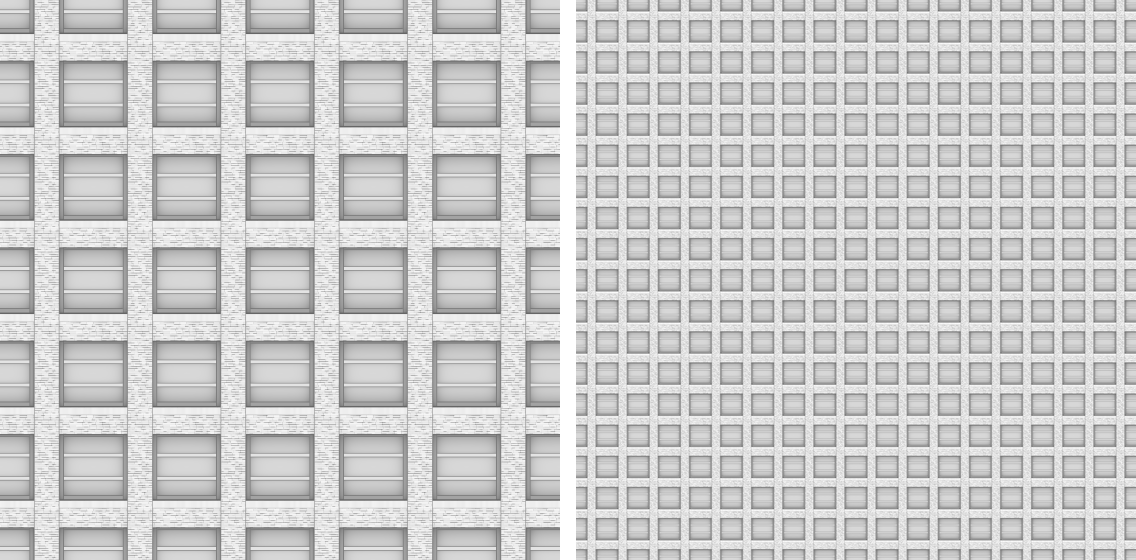
Left: one tile. Right: repeated 3 by 3.
This pattern is drawn by a WebGL 2 fragment shader. Its source:

```glsl
#version 300 es
precision highp float;

uniform vec2 u_resolution;
out vec4 fragColor;

const float REPEATS = 6.0;      // bays across and floors down
const float BAY = 128.0;        // length units in one bay
const float WINDOW_TOP = 44.7;  // height of the window head in its bay
const float WINDOW_HEIGHT = 91.4;
const float WINDOW_HALF = 47.0;
const float PANE_HALF = 40.5;
const float SILL_TOP = 84.5;
const float COURSES = 40.0;     // brick courses per bay
const float BRICKS = 14.0;      // bricks per course

float hash(vec2 p) {
    vec3 q = fract(p.xyx * vec3(0.1031, 0.1030, 0.0973));
    q += dot(q, q.yzx + 33.33);
    return fract((q.x + q.y) * q.z);
}

// Box-filtered coverage of the interval from a to b.
float band(float x, float a, float b, float px) {
    return clamp((min(b, x + 0.5 * px) - max(a, x - 0.5 * px)) / px, 0.0, 1.0);
}

// Soft contact shadow that fades away from an edge.
float contact(float distanceToEdge, float reach) {
    return exp(-max(distanceToEdge, 0.0) / reach);
}

// Smooth noise along one course, wrapping at the bay width.
float courseNoise(float x, float course, float count) {
    float u = x / BAY * count;
    float i = floor(u);
    float a = hash(vec2(mod(i, count), course));
    float b = hash(vec2(mod(i + 1.0, count), course));
    return mix(a, b, smoothstep(0.0, 1.0, u - i));
}

// Pale bricks with broken, uneven joints.
float brickwork(vec2 p, float seed, float px) {
    float courseHeight = BAY / COURSES;
    float v = p.y / courseHeight;
    float row = mod(floor(v), COURSES) + seed;
    float joint = mod(floor(v + 0.5), COURSES) + seed;
    float bedDistance = abs(fract(v + 0.5) - 0.5) * courseHeight;

    float brickLength = BAY / BRICKS;
    float u = p.x / brickLength + hash(vec2(row, 7.0));
    float brick = mod(floor(u), BRICKS);
    float headJoint = mod(floor(u + 0.5), BRICKS);
    float headDistance = abs(fract(u + 0.5) - 0.5) * brickLength;

    float wear = smoothstep(0.3, 0.75, courseNoise(p.x, joint + 51.0, 26.0));
    float bed = band(bedDistance, -0.45, 0.45, px) * (0.12 + 0.88 * wear);
    float head = band(headDistance, -0.35, 0.35, px) * hash(vec2(headJoint, row + 90.0));
    float face = 0.965 - 0.06 * hash(vec2(brick, row + 130.0));
    return face - 0.32 * bed - 0.16 * head;
}

// Light rail with dark edges and a shadow on the pane.
float rail(float tone, float s, float top, float px) {
    float bottom = top + 4.2;
    float away = max(top - s, s - bottom);
    tone -= 0.13 * contact(away, 1.8);
    tone = mix(tone, 0.5, band(s, top - 0.7, bottom + 0.8, px));
    return mix(tone, 0.89, band(s, top, bottom, px));
}

// x: distance from the window axis, s: depth below the window head.
float windowTone(float x, float s, float px) {
    float tone = 0.87;
    tone -= 0.20 * contact(s - 3.5, 15.0);
    tone -= 0.20 * contact(SILL_TOP - s, 14.0);
    tone -= 0.13 * contact(PANE_HALF - x, 6.0);
    tone = rail(tone, s, 26.8, px);
    tone = rail(tone, s, 58.6, px);

    // Head and sill
    tone = mix(tone, 0.55, band(s, -2.0, 3.5, px));
    tone = mix(tone, 0.45, band(s, 2.8, 3.7, px));
    tone = mix(tone, 0.64, band(s, SILL_TOP, 93.0, px));
    tone = mix(tone, 0.44, band(s, SILL_TOP - 1.0, SILL_TOP, px));

    // Side posts
    float post = 0.65 - 0.14 * contact(s, 10.0) - 0.14 * contact(WINDOW_HEIGHT - s, 8.0);
    post -= 0.14 * contact(WINDOW_HALF - x, 1.8);
    post = mix(post, 0.45, band(x, PANE_HALF - 0.2, PANE_HALF + 0.9, px));
    tone = mix(tone, post, band(x, PANE_HALF - 0.2, 49.0, px));

    // Dark reveal around the opening
    float reveal = max(band(s, -2.0, 1.1, px), band(s, 89.4, 93.0, px));
    reveal = max(reveal, band(x, 46.2, 49.0, px));
    return mix(tone, 0.40, reveal);
}

float beamTone(vec2 p, float x, float s, float px) {
    float tone = brickwork(p, 0.0, px) - 0.08 * contact(WINDOW_HALF - x, 2.0);
    float ledge = band(s, WINDOW_HEIGHT, 101.4, px);
    tone = mix(tone, 0.95 - 0.03 * courseNoise(p.x, 301.0, 32.0), ledge);
    return mix(tone, 0.80, band(s, 101.0, 101.8, px));
}

void main() {
    vec2 uv = gl_FragCoord.xy / u_resolution;
    float px = REPEATS * BAY / min(u_resolution.x, u_resolution.y);
    vec2 p = fract(uv * REPEATS) * BAY;
    float x = 0.5 * BAY - abs(p.x - 0.5 * BAY);
    float s = mod(WINDOW_TOP - p.y + 16.0, BAY) - 16.0;

    float tone = beamTone(p, x, s, px);
    tone = mix(tone, windowTone(x, s, px), band(s, 0.0, WINDOW_HEIGHT, px));
    float pillar = brickwork(p, 200.0, px);
    tone = mix(tone, pillar, band(x, WINDOW_HALF, BAY, px));
    tone = mix(tone, 0.56, band(x, 46.6, 47.4, px));

    fragColor = vec4(vec3(tone), 1.0);
}
```
